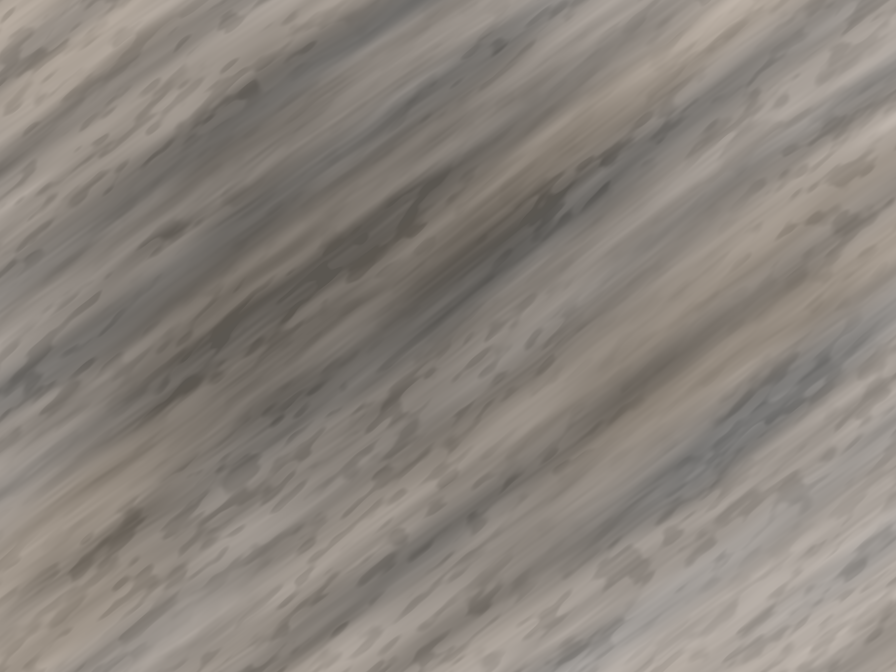
Write a WebGL 1 fragment shader that draws this texture.

```glsl
precision highp float;
// Weathered grey-brown wood with diagonal grain, paler towards the edges.
// Stretched value noise in rotated coordinates gives soft bands, streaks,
// short dark pores and faint hairlines, which together drive one colour ramp.

#define GRAIN_ANGLE 0.64
#define BAND_SPACING 0.135
#define BAND_DEPTH 0.22
#define STREAK_DEPTH 0.50
#define FIBRE_DEPTH 0.20
#define PORE_DEPTH 0.15
#define HAIR_DEPTH 0.07
#define EDGE_LIGHT 0.50
#define BASE_TONE 0.34

uniform vec2 u_resolution;

const vec3 DARK_WOOD = vec3(0.360, 0.340, 0.315);
const vec3 PALE_WOOD = vec3(0.800, 0.765, 0.735);
const vec3 COOL_TINT = vec3(-0.020, -0.002, 0.016);
const vec3 WARM_TINT = vec3(0.012, 0.001, -0.014);

float hash(vec2 cell) {
  return fract(sin(dot(cell, vec2(127.1, 311.7))) * 43758.5453);
}

float noise(vec2 p) {
  vec2 cell = floor(p);
  vec2 f = fract(p);
  f = f * f * (3.0 - 2.0 * f);
  float low = mix(hash(cell), hash(cell + vec2(1.0, 0.0)), f.x);
  float high = mix(hash(cell + vec2(0.0, 1.0)), hash(cell + vec2(1.0)), f.x);
  return mix(low, high, f.y);
}

float layeredNoise(vec2 p) {
  float sum = 0.0;
  float weight = 0.53;
  for (int i = 0; i < 4; i++) {
    sum += weight * noise(p);
    p = p * 2.03 + vec2(17.3, 9.1);
    weight *= 0.5;
  }
  return sum;
}

// Soft dark growth bands of uneven width and strength along the grain
float growthBands(vec2 grain) {
  float drift = 0.05 * (noise(grain * vec2(2.0, 7.0) + 31.0) - 0.5);
  float phase = (grain.y - 0.05 + drift) / BAND_SPACING;
  float offset = abs(fract(phase + 0.5) - 0.5);
  float strength = noise(vec2(grain.x * 1.8, floor(phase + 0.5) * 3.7));
  return (1.0 - smoothstep(0.04, 0.36, offset)) * (0.25 + 0.9 * strength);
}

// Short dark dashes, slightly steeper than the grain and grouped in patches
float pores(vec2 grain) {
  vec2 p = vec2(grain.x, grain.y - 0.08 * grain.x);
  float dashes = noise(p * vec2(27.0, 95.0) + 5.0);
  dashes = 0.75 * dashes + 0.25 * noise(p * vec2(50.0, 170.0));
  float patches = smoothstep(0.3, 0.7, noise(grain * vec2(3.5, 17.0) + 71.0));
  return smoothstep(0.48, 0.76, dashes) * (0.2 + 0.8 * patches);
}

void main() {
  vec2 uv = gl_FragCoord.xy / u_resolution;
  vec2 p = gl_FragCoord.xy / u_resolution.y;

  // Grain coordinates: x runs along the fibres, y across them
  float c = cos(GRAIN_ANGLE);
  float s = sin(GRAIN_ANGLE);
  vec2 grain = vec2(c * p.x + s * p.y, c * p.y - s * p.x);
  grain.y += 0.035 * (noise(grain * vec2(1.5, 2.0) + 13.0) - 0.5);
  grain.y += 0.006 * (noise(grain * vec2(11.0, 25.0) + 47.0) - 0.5);

  float bands = growthBands(grain);
  float streaks = layeredNoise(grain * vec2(1.3, 13.0) + 3.0);
  float fibres = noise(grain * vec2(7.0, 58.0) + 23.0);
  float hairs = noise(grain * vec2(13.0, 210.0) + 59.0);
  float hairPatches = noise(grain * vec2(4.0, 12.0) + 83.0);

  // Light gathers towards the borders, most of all at the lower right
  float edge = smoothstep(0.05, 0.95, length(uv - vec2(0.43, 0.55)));

  float tone = BASE_TONE + EDGE_LIGHT * edge;
  tone += STREAK_DEPTH * (streaks - 0.5);
  tone += FIBRE_DEPTH * (fibres - 0.5);
  tone += HAIR_DEPTH * (hairs - 0.5) * (0.4 + 1.2 * hairPatches);
  tone -= BAND_DEPTH * bands;
  tone -= PORE_DEPTH * pores(grain);

  // Slate tint in some dark bands, tan tint in some pale streaks
  vec3 colour = mix(DARK_WOOD, PALE_WOOD, clamp(tone, 0.0, 1.05));
  float hue = noise(grain * vec2(1.6, 8.0) + 97.0);
  colour += COOL_TINT * bands * smoothstep(0.35, 0.8, hue);
  colour += WARM_TINT * (1.0 - bands) * smoothstep(0.6, 0.2, hue);

  gl_FragColor = vec4(colour, 1.0);
}
```
